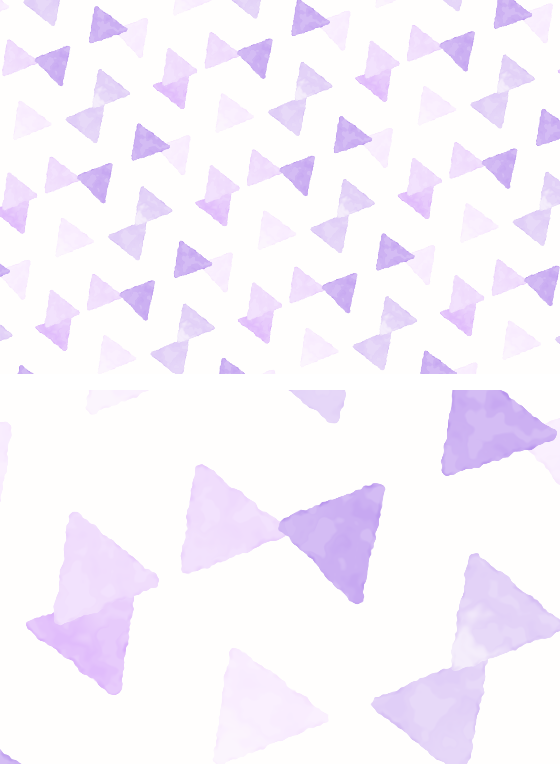
Top, the full canvas; bottom, a detail of the centre.
Reproduce this pattern procedurally as a WebGL 2 fragment shader.

```glsl
#version 300 es
precision highp float;
// Watercolour triangles in pairs, lilac and pink, on a slanted repeat over white paper.

uniform vec2 u_resolution;
out vec4 fragColor;

const float CANVAS_HEIGHT = 512.0;  // design units from top to bottom
const mat2 LATTICE = mat2(277.0, -10.0, 58.0, 160.5);  // the two repeat steps
const float CORNER_RADIUS = 3.0;

const vec3 PAPER  = vec3(1.0, 0.997, 0.992);
const vec3 VIOLET = vec3(0.80, 0.69, 0.95);
const vec3 LILAC  = vec3(0.89, 0.825, 0.97);
const vec3 ORCHID = vec3(0.89, 0.76, 0.985);
const vec3 PINK   = vec3(0.94, 0.865, 0.99);
const vec3 BLUSH  = vec3(0.975, 0.93, 0.995);

// Pseudo-random unit vector for a grid point
vec2 gradientAt(vec2 cell) {
    vec3 h = fract(cell.xyx * vec3(0.1031, 0.1030, 0.0973));
    h += dot(h, h.yzx + 33.33);
    float angle = 6.2832 * fract((h.x + h.y) * h.z);
    return vec2(cos(angle), sin(angle));
}

// Gradient noise, roughly -0.7 to 0.7
float gradientNoise(vec2 p) {
    vec2 i = floor(p), f = fract(p);
    vec2 u = f * f * f * (f * (f * 6.0 - 15.0) + 10.0);
    vec2 e = vec2(1.0, 0.0);
    float low  = mix(dot(gradientAt(i), f), dot(gradientAt(i + e), f - e), u.x);
    float high = mix(dot(gradientAt(i + e.yx), f - e.yx),
                     dot(gradientAt(i + 1.0), f - 1.0), u.x);
    return mix(low, high, u.y);
}

// Offset from the nearest repeat of a point
vec2 repeatOffset(vec2 p) {
    vec2 steps = inverse(LATTICE) * p;
    return LATTICE * (steps - round(steps));
}

float segmentDistance(vec2 p, vec2 a, vec2 b) {
    vec2 ab = b - a;
    return length(p - a - ab * clamp(dot(p - a, ab) / dot(ab, ab), 0.0, 1.0));
}

// Positive on the inner side of edge ab, for corners in clockwise screen order
float edgeSide(vec2 p, vec2 a, vec2 b) {
    return (b.x - a.x) * (p.y - a.y) - (b.y - a.y) * (p.x - a.x);
}

float triangleDistance(vec2 p, vec2 a, vec2 b, vec2 c) {
    float d = min(segmentDistance(p, a, b),
              min(segmentDistance(p, b, c), segmentDistance(p, c, a)));
    float inner = min(edgeSide(p, a, b), min(edgeSide(p, b, c), edgeSide(p, c, a)));
    return inner > 0.0 ? -d : d;
}

// Pull a corner inward so that rounding brings its tip back
vec2 insetCorner(vec2 corner) {
    return corner - normalize(corner) * CORNER_RADIUS;
}

// Paint one repeated triangle; its colour thins out towards corner c by `wash`
vec3 paintTriangle(vec3 under, vec2 p, vec2 a, vec2 b, vec2 c,
                   vec3 pigment, float wash, float pixel) {
    vec2 centre = (a + b + c) / 3.0;
    vec2 q = repeatOffset(p - centre);
    vec2 seed = centre * 0.37 + 40.0;

    // Uneven brush edge
    float wobble = 1.5 * gradientNoise(q / 8.0 + seed)
                 + 0.9 * gradientNoise(q / 2.7 + seed);
    float d = triangleDistance(q, insetCorner(a - centre), insetCorner(b - centre),
                               insetCorner(c - centre)) - CORNER_RADIUS + wobble;

    // Pale blooms with soft borders, and the thinned corner
    float cloud = gradientNoise(q / 13.0 + seed) + 0.4 * gradientNoise(q / 5.0 + seed);
    float bloom = 0.16 * smoothstep(0.02, 0.2, cloud);
    float reach = distance(q, c - centre) + 22.0 * cloud;
    float thinning = wash * (1.0 - smoothstep(12.0, 28.0, reach));
    vec3 paint = mix(pigment, PAPER, max(bloom, thinning));
    paint -= 0.025 * smoothstep(0.1, 0.4, -cloud) * (1.0 - pigment) * 4.0;

    // Pigment gathered in a broken line at the rim
    float rim = smoothstep(-2.2, -0.4, d)
              * smoothstep(-0.15, 0.35, gradientNoise(q / 6.0 + seed.yx));
    paint = mix(paint, paint * pigment, 0.45 * rim);

    return mix(under, paint, 1.0 - smoothstep(-0.5, 0.5, d / pixel));
}

void main() {
    float pixel = CANVAS_HEIGHT / u_resolution.y;
    vec2 p = vec2(gl_FragCoord.x, u_resolution.y - gl_FragCoord.y) * pixel;  // y runs down
    vec3 col = PAPER;

    // Lone pale triangle
    col = paintTriangle(col, p, vec2(27, 138), vec2(70, 170), vec2(19, 191), BLUSH, 0.45, pixel);
    // Violet over blush
    col = paintTriangle(col, p, vec2(202, 25), vec2(193, 79), vec2(158, 41), BLUSH, 0.2, pixel);
    col = paintTriangle(col, p, vec2(131, 9), vec2(174, 41), vec2(123, 59), VIOLET, 0.05, pixel);
    // Pink touching violet
    col = paintTriangle(col, p, vec2(11, 54), vec2(51, 85), vec2(4, 104), PINK, 0.15, pixel);
    col = paintTriangle(col, p, vec2(95, 63), vec2(84, 118), vec2(48, 81), VIOLET, 0.1, pixel);
    // Lilac pair meeting in a faded waist
    col = paintTriangle(col, p, vec2(90, 163), vec2(142, 141), vec2(132, 196), LILAC, 0.1, pixel);
    col = paintTriangle(col, p, vec2(136, 95), vec2(178, 128), vec2(127, 148), LILAC, 0.6, pixel);
    // Pink over orchid
    col = paintTriangle(col, p, vec2(251, 149), vec2(210, 117), vec2(258, 102), ORCHID, 0.3, pixel);
    col = paintTriangle(col, p, vec2(231, 66), vec2(270, 98), vec2(223, 117), PINK, 0.1, pixel);

    fragColor = vec4(clamp(col, 0.0, 1.0), 1.0);
}
```
